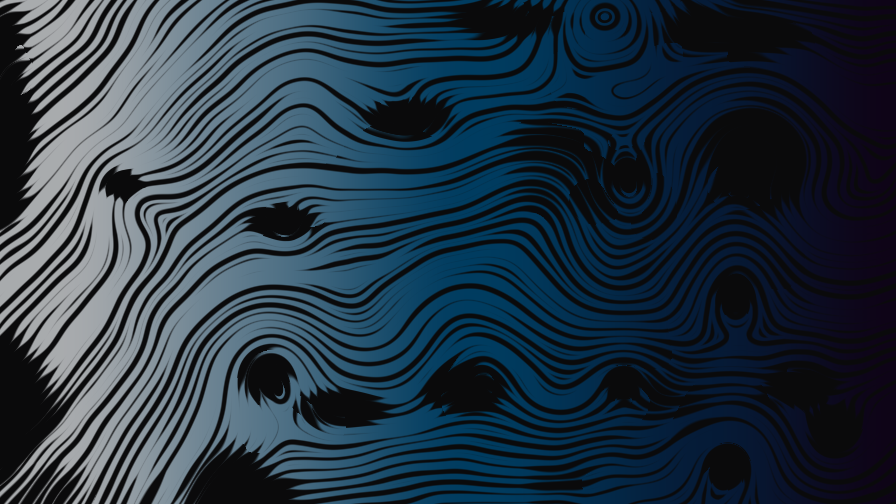
Give the GLSL for this background, as a WebGL 2 fragment shader.

```glsl
#version 300 es
precision highp float;
// Flowing ribbons along the contours of a swirling field, silver to deep blue.

uniform vec2 u_resolution;
out vec4 outColor;

const vec3 INK    = vec3(0.040, 0.040, 0.044);
const vec3 SILVER = vec3(0.66, 0.67, 0.68);
const vec3 STEEL  = vec3(0.37, 0.48, 0.55);
const vec3 BLUE   = vec3(0.00, 0.235, 0.375);
const vec3 NAVY   = vec3(0.02, 0.105, 0.215);
const vec3 PLUM   = vec3(0.055, 0.015, 0.09);
const float ASPECT = 1.7778;
const float RIBBONS = 42.0;     // contours per unit of field
const float GAP = 0.0052;       // half width of a full gap
const float WOBBLE = 0.075;     // strength of the random bends

// Broad bends of the flow: centre, height, radius
const vec4 SWELLS[10] = vec4[10](
  vec4(0.94, 0.33, -0.17, 0.17), vec4(1.24, 0.44, 0.11, 0.16),
  vec4(1.07, 0.59, -0.10, 0.12), vec4(0.72, 0.36, 0.09, 0.14),
  vec4(1.21, 1.00, -0.36, 0.14), vec4(1.50, 0.74, -0.22, 0.18),
  vec4(0.25, 0.61, -0.13, 0.09), vec4(0.80, 0.75, 0.06, 0.09),
  vec4(1.68, 0.55, 0.16, 0.16), vec4(0.55, 0.85, -0.08, 0.16));

// Closed whirls with a dark core: centre, height, radius
const vec4 EDDIES[7] = vec4[7](
  vec4(0.528, 0.255, -0.23, 0.115), vec4(1.245, 0.653, 0.17, 0.09),
  vec4(1.458, 0.421, -0.18, 0.10), vec4(1.444, 0.079, -0.18, 0.10),
  vec4(1.238, 0.241, -0.13, 0.085), vec4(1.655, 0.144, 0.16, 0.12),
  vec4(0.575, 0.555, 0.06, 0.06));

// Dark clearings between the ribbons: centre, radii
const vec4 CLEARINGS[12] = vec4[12](
  vec4(0.81, 0.765, 0.09, 0.04), vec4(0.56, 0.56, 0.07, 0.03),
  vec4(0.01, 0.76, 0.05, 0.22), vec4(0.00, 0.20, 0.11, 0.13),
  vec4(0.46, 0.01, 0.11, 0.10), vec4(0.68, 0.19, 0.09, 0.04),
  vec4(1.00, 0.96, 0.12, 0.035), vec4(1.45, 0.94, 0.15, 0.06),
  vec4(1.50, 0.68, 0.10, 0.11), vec4(0.92, 0.23, 0.08, 0.05),
  vec4(1.58, 0.23, 0.08, 0.04), vec4(0.24, 0.635, 0.04, 0.03));

float hash(vec2 p) {
  return fract(sin(dot(p, vec2(127.1, 311.7))) * 43758.5453);
}

float noise(vec2 p) {
  vec2 i = floor(p), f = fract(p);
  f = f * f * f * (f * (f * 6.0 - 15.0) + 10.0);
  return mix(mix(hash(i), hash(i + vec2(1, 0)), f.x),
             mix(hash(i + vec2(0, 1)), hash(i + vec2(1, 1)), f.x), f.y);
}

float bell(vec2 d) { return exp(-dot(d, d)); }

// Stream function: its contours are the paths of the ribbons
float flow(vec2 p) {
  float v = p.y - (0.46 - 0.2 * p.y) * tanh((p.x - 0.25) / 0.22);
  v += WOBBLE * (noise(p * 5.0 + 3.7) - 0.5);
  v += 0.4 * WOBBLE * (noise(p * 10.0 + 8.1) - 0.5);
  for (int i = 0; i < 10; i++) {
    vec4 s = SWELLS[i];
    v += s.z * bell((p - s.xy) / s.w);
  }
  for (int i = 0; i < 7; i++) {
    vec4 e = EDDIES[i];
    vec2 lean = vec2(0.0, -0.3 * sign(e.z) * e.w);
    v += e.z * bell((p - e.xy - lean) / e.w);
  }
  return v;
}

// Amount of empty space, from 0 among the ribbons to 1 in a clearing
float emptiness(vec2 p) {
  float d = 0.45 * smoothstep(0.45, 0.95, noise(p * 4.5 + 21.0));
  for (int i = 0; i < 12; i++) {
    vec4 c = CLEARINGS[i];
    d = max(d, 1.1 * bell((p - c.xy) / c.zw));
  }
  for (int i = 0; i < 7; i++) {
    vec4 e = EDDIES[i];
    d = max(d, 1.3 * bell((p - e.xy) / (0.42 * e.w)));
  }
  return d;
}

// Ink of the gap nearest to contour coordinate u; each gap swells and tapers
float gapInk(float u, float id, float pitch, float strength, float empty, vec2 p) {
  float px = 1.0 / u_resolution.y;
  float seed = hash(vec2(id, 4.0));
  float taper = smoothstep(0.22, 0.72, noise(p * 3.5 + seed * 37.0));
  float spread = smoothstep(0.2, 0.95, empty + 0.35 * (seed - 0.5));
  float w = strength * (GAP * taper + 0.55 * pitch * spread);
  float d = abs(u - floor(u + 0.5)) * pitch;
  float soft = px + 0.25 * w * spread;
  return (1.0 - smoothstep(w - soft, w + soft, d)) * clamp(w / px, 0.0, 1.0);
}

vec3 ribbonColor(float x) {
  vec3 c = mix(SILVER, STEEL, smoothstep(0.06, 0.30, x));
  c = mix(c, BLUE, smoothstep(0.24, 0.53, x));
  c = mix(c, NAVY, smoothstep(0.53, 0.80, x));
  return mix(c, PLUM, smoothstep(0.78, 1.0, x));
}

void main() {
  vec2 p = gl_FragCoord.xy / u_resolution.y;
  float x = gl_FragCoord.x / u_resolution.x;
  p.x = x * ASPECT;

  // Slope of the field sets how many contours fit here
  const float E = 0.002;
  float v = flow(p);
  float slope = length(vec2(flow(p + vec2(E, 0)), flow(p + vec2(0, E))) - v) / E;
  slope = max(slope, 0.08);
  float level = clamp(-log2(slope), -2.0, 1.9);
  float k = floor(level);
  float count = RIBBONS * exp2(k);
  float u = v * count;
  float pitch = 1.0 / (count * slope);

  // Main gaps, with finer ones fading in halfway between them
  float empty = emptiness(p);
  float stride = exp2(2.0 - k);
  float ink = gapInk(u, floor(u + 0.5) * stride, pitch, 1.0, empty, p);
  float fine = gapInk(u + 0.5, (floor(u + 0.5 + 0.5) - 0.5) * stride,
                      pitch, fract(level), empty, p);
  ink = max(max(ink, fine), smoothstep(0.72, 0.95, empty));

  outColor = vec4(mix(ribbonColor(x), INK, ink), 1.0);
}
```
